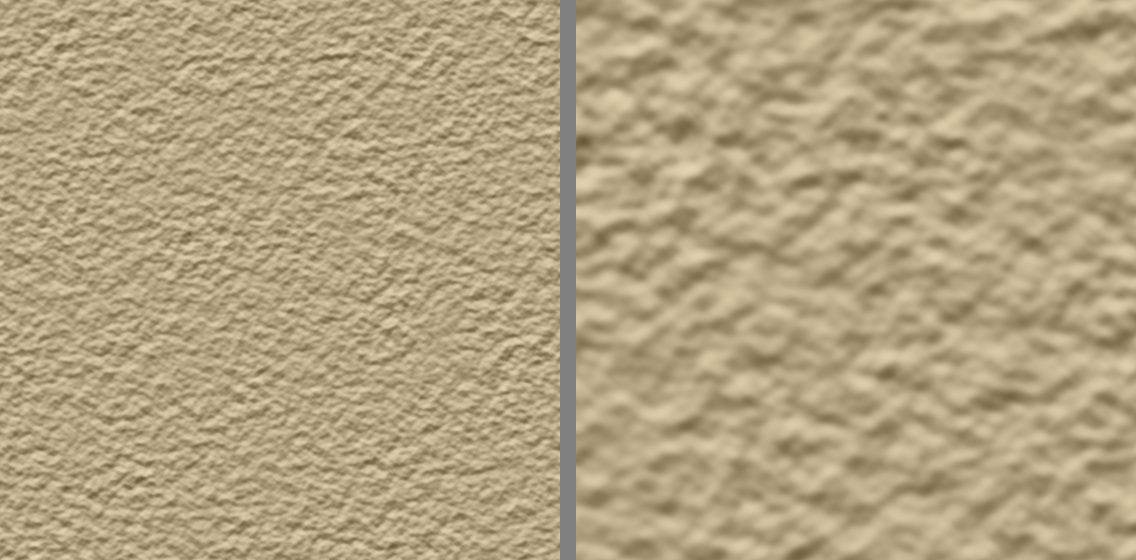
Left, the full canvas; right, a detail of the centre.
Give the GLSL for this texture, as a Shadertoy shader.

```glsl
// Sand-coloured rough plaster: fine bumpy relief lit from above.

#define PLASTER vec3(0.706, 0.641, 0.510)   // mean wall colour
#define SHADE_TINT vec3(1.0, 0.97, 0.96)    // colour shift per unit of light
#define CONTRAST 0.084                      // strength of light and shadow
#define GRAIN_SCALE 36.0                    // coarsest bumps per canvas height
#define GRAIN_STRETCH 0.80                  // below 1 widens the bumps
#define LIGHT_DIR vec2(-0.22, 0.975)        // direction towards the light
#define SOFTNESS 0.0024                     // half width of the slope sample
#define SLOPE_GAIN 1.8                      // brings the slope to unit spread
#define PATCH_SCALE 9.0                     // size of rougher and calmer areas
#define PATCH_AMOUNT 0.45                   // how much the roughness varies

// Unit gradient with a random angle for each lattice cell
vec2 randomGradient(vec2 cell) {
    float angle = 6.2832 * fract(sin(dot(cell, vec2(127.1, 311.7))) * 43758.5);
    return vec2(cos(angle), sin(angle));
}

// Gradient noise, centred on zero
float gradientNoise(vec2 p) {
    vec2 cell = floor(p);
    vec2 f = p - cell;
    vec2 blend = f * f * f * (f * (f * 6.0 - 15.0) + 10.0);
    vec2 right = vec2(1.0, 0.0);
    vec2 up = vec2(0.0, 1.0);
    float a = dot(randomGradient(cell), f);
    float b = dot(randomGradient(cell + right), f - right);
    float c = dot(randomGradient(cell + up), f - up);
    float d = dot(randomGradient(cell + 1.0), f - 1.0);
    return mix(mix(a, b, blend.x), mix(c, d, blend.x), blend.y);
}

// Height of the plaster: three turned layers of bumps
float plasterHeight(vec2 uv) {
    vec2 p = uv * vec2(GRAIN_STRETCH, 1.0);
    mat2 turn = mat2(0.955, 0.296, -0.296, 0.955);
    vec3 slopeShare = vec3(0.42, 0.72, 0.50);
    float frequency = GRAIN_SCALE;
    float height = 0.0;
    for (int i = 0; i < 3; i++) {
        p = turn * p + 0.37;
        height += slopeShare[i] / frequency * gradientNoise(p * frequency);
        frequency *= 1.8;
    }
    return height;
}

void mainImage(out vec4 fragColor, in vec2 fragCoord) {
    vec2 uv = fragCoord / iResolution.y;

    // Slope along the light direction
    vec2 offset = LIGHT_DIR * SOFTNESS;
    float slope = plasterHeight(uv - offset) - plasterHeight(uv + offset);
    float light = SLOPE_GAIN * slope / (2.0 * SOFTNESS);

    // Rougher and calmer patches
    light *= 1.0 + PATCH_AMOUNT * gradientNoise(uv * PATCH_SCALE + 4.3);

    // Rounded highlights, slightly deeper shadows
    light = light / sqrt(1.0 + 0.05 * light * light);
    light -= 0.07 * light * light;

    fragColor = vec4(PLASTER + CONTRAST * light * SHADE_TINT, 1.0);
}
```
